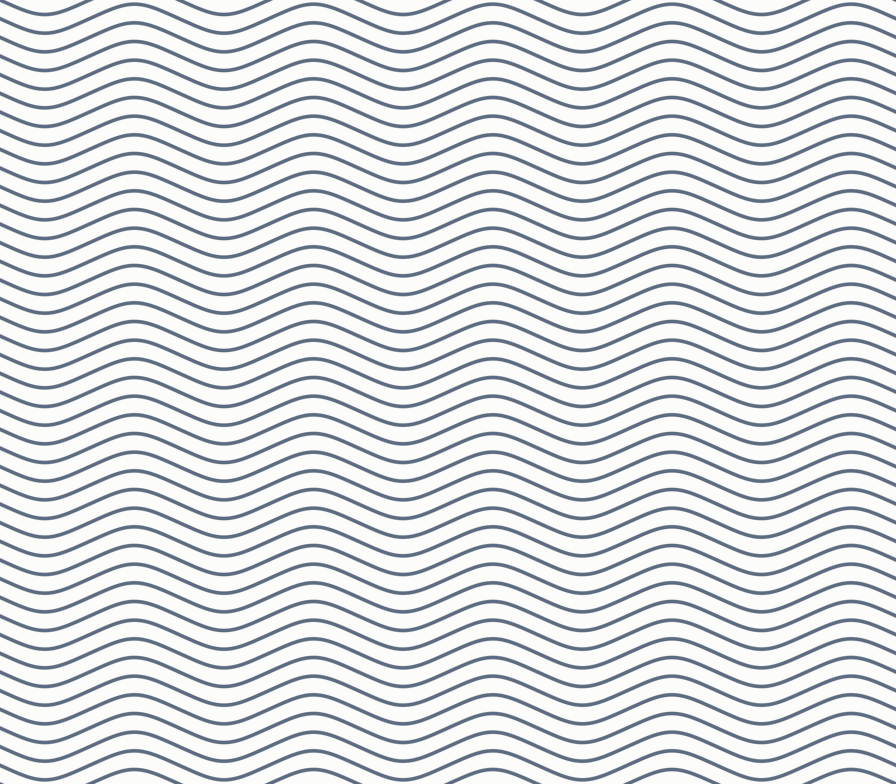
Give the GLSL for this pattern, as a Shadertoy shader.

```glsl
const float WAVES_ACROSS = 5.0;
const float LINES_DOWN = 42.0;
const float AMPLITUDE = 0.0185;      // crest height, in canvas heights
const float LINE_WIDTH = 0.0046;     // stroke width, in canvas heights
const float FLANK_STRAIGHTEN = 0.03; // third harmonic, straightens the slopes
const float EDGE_SOFTNESS = 0.8;     // half width of the smoothed edge
const vec3 PAPER = vec3(0.988, 0.992, 0.986);
const vec3 INK = vec3(0.36, 0.42, 0.50);
const float TAU = 6.2831853;

// Height of the wave (x) and its derivative by phase (y)
vec2 wave(float phase) {
    float scale = -AMPLITUDE / (1.0 + FLANK_STRAIGHTEN);
    float height = sin(phase) - FLANK_STRAIGHTEN * sin(3.0 * phase);
    float slope = cos(phase) - 3.0 * FLANK_STRAIGHTEN * cos(3.0 * phase);
    return scale * vec2(height, slope);
}

// Distance to the centre of the nearest wavy line, in canvas heights
float waveLineDistance(vec2 uv, float aspect) {
    float frequency = TAU * WAVES_ACROSS;
    vec2 w = wave(frequency * uv.x);
    float row = (uv.y - w.x) * LINES_DOWN;
    float vertical = abs(fract(row + 0.5) - 0.5) / LINES_DOWN;
    float slope = w.y * frequency / aspect;
    return vertical * inversesqrt(1.0 + slope * slope);
}

void mainImage(out vec4 fragColor, in vec2 fragCoord) {
    vec2 uv = fragCoord / iResolution.xy;
    float aspect = iResolution.x / iResolution.y;

    // Stroke with a constant width across the slope
    float edge = waveLineDistance(uv, aspect) - 0.5 * LINE_WIDTH;
    float blur = EDGE_SOFTNESS / iResolution.y;
    float ink = 1.0 - smoothstep(-blur, blur, edge);

    fragColor = vec4(mix(PAPER, INK, ink), 1.0);
}
```
